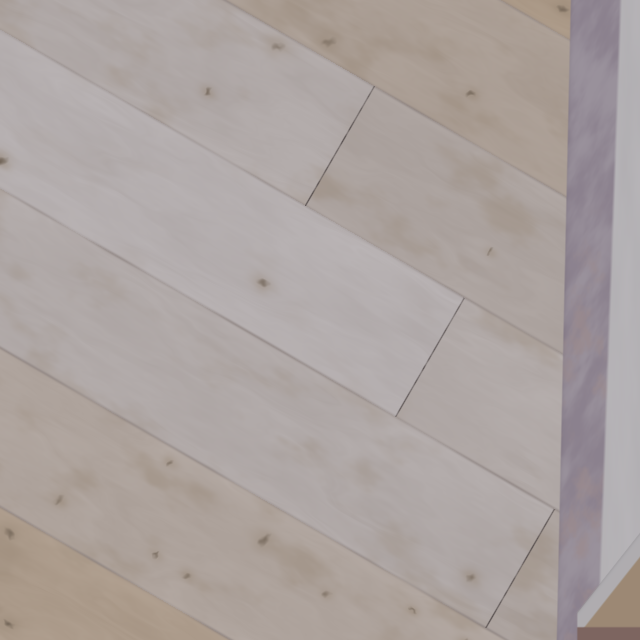
Give the GLSL for this texture, as a WebGL 2 fragment shader.

```glsl
#version 300 es
precision highp float;
// Pale diagonal wooden planks with knots, beside a mauve border strip and a boxed corner.

#define ANGLE 0.5236          // plank slope, radians
#define PLANK_WIDTH 0.2153
#define PLANK_LENGTH 1.5
#define ROW_OFFSET 0.0397     // first seam, across the planks
#define JOINT_START 0.861     // end joint of row zero
#define JOINT_STAGGER 0.287   // joint shift per row
#define SEAM_WIDTH 0.0024
#define JOINT_WIDTH 0.0009
#define KNOT_SPACING 0.09
#define GRAIN_STRENGTH 0.042

uniform vec2 u_resolution;
out vec4 fragColor;

const vec3 COOL_WOOD = vec3(0.704, 0.680, 0.682);
const vec3 WARM_WOOD = vec3(0.685, 0.615, 0.545);
const vec3 STAIN = vec3(0.585, 0.520, 0.450);
const vec3 KNOT = vec3(0.41, 0.36, 0.31);
const vec3 SEAM = vec3(0.54, 0.50, 0.49);
const vec3 JOINT = vec3(0.29, 0.26, 0.26);
const vec3 MAUVE = vec3(0.545, 0.505, 0.555);
const vec3 LILAC = vec3(0.600, 0.568, 0.608);
const vec3 ROSE = vec3(0.605, 0.540, 0.550);
const vec3 PANEL = vec3(0.705, 0.695, 0.708);
const vec3 TAN = vec3(0.610, 0.535, 0.455);
const vec3 BROWN = vec3(0.490, 0.395, 0.375);

float hash(vec2 p) {
  return fract(sin(dot(p, vec2(127.1, 311.7))) * 43758.5453);
}

float noise(vec2 p) {
  vec2 i = floor(p), f = fract(p);
  f = f * f * (3.0 - 2.0 * f);
  return mix(mix(hash(i), hash(i + vec2(1, 0)), f.x),
             mix(hash(i + vec2(0, 1)), hash(i + vec2(1, 1)), f.x), f.y);
}

float fbm(vec2 p) {
  float sum = 0.0, amp = 0.5;
  for (int i = 0; i < 4; i++) {
    sum += amp * noise(p);
    p = p * 2.03 + 17.3;
    amp *= 0.5;
  }
  return sum;
}

float cover(float d, float px) { return smoothstep(-px, px, d); }

// Knots of one plank: x = soft halo, y = dark core
vec2 knots(vec2 pos, vec2 id, float chance) {
  vec2 result = vec2(0.0);
  float cell = floor(pos.x / KNOT_SPACING);
  for (int i = -1; i <= 1; i++) {
    for (int lane = 0; lane < 2; lane++) {
      vec2 seed = vec2(cell + float(i), float(lane)) + id * vec2(31.0, 57.0);
      float present = step(hash(seed + 3.7), chance);
      vec2 centre = vec2(cell + float(i) + hash(seed + 8.1), 0.0) * KNOT_SPACING;
      centre.y = (float(lane) + 0.2 + 0.6 * hash(seed + 5.3)) * 0.5 * PLANK_WIDTH;
      vec2 d = pos - centre;
      float size = mix(0.45, 1.0, hash(seed + 1.9));
      float halo = exp(-dot(d * vec2(42, 60), d * vec2(42, 60)) / (size * size));
      float turn = 2.4 * hash(seed + 6.4) - 1.6;
      d = mat2(cos(turn), -sin(turn), sin(turn), cos(turn)) * d;
      d += 0.006 * (vec2(noise(pos * 150.0), noise(pos * 150.0 + 40.0)) - 0.5);
      float core = 1.0 - smoothstep(0.0, 1.3, length(d / vec2(0.013, 0.007)) / size);
      result = max(result, present * vec2(halo, core * mix(0.5, 1.0, hash(seed + 9.2))));
    }
  }
  return result;
}

vec3 planks(vec2 p, float px) {
  // Plank coordinates: x along the grain, y across it
  vec2 g = vec2(dot(p, vec2(cos(ANGLE), sin(ANGLE))), dot(p, vec2(-sin(ANGLE), cos(ANGLE))));
  float row = floor((g.y - ROW_OFFSET) / PLANK_WIDTH);
  float across = g.y - ROW_OFFSET - row * PLANK_WIDTH;
  float run = g.x - JOINT_START - JOINT_STAGGER * row;
  vec2 id = vec2(row, floor(run / PLANK_LENGTH));
  float along = run - id.y * PLANK_LENGTH;

  // Tone of each plank: the middle row is lightest, outer rows are warmer
  float warmth = min(0.1 * row * row + 0.14 * step(0.0, run), 1.0);
  vec3 color = mix(COOL_WOOD, WARM_WOOD, warmth) - 0.014 * step(0.5, abs(row));
  color -= 0.012 * step(0.0, run);

  // Wavy grain, fine fibres and brownish stains
  vec2 q = g + id * 7.31;
  float waves = fbm(vec2(q.x * 4.0, q.y * 16.0));
  float grain = fbm(vec2(q.x * 9.0 + waves, q.y * 45.0 + 11.0 * waves)) - 0.47;
  float fibre = noise(vec2(q.x * 40.0, q.y * 200.0)) - 0.5;
  color += GRAIN_STRENGTH * (grain + 0.15 * fibre + 0.7 * (waves - 0.47)) * vec3(0.9, 1.0, 1.1);
  float stain = smoothstep(0.48, 0.78, fbm(q * vec2(11.0, 19.0) + 4.0));
  color = mix(color, STAIN, stain * (0.08 + 0.65 * sqrt(warmth) * (1.0 - 0.7 * warmth)));

  vec2 knot = knots(vec2(along, across), id, 0.15 + 0.3 * warmth);
  color = mix(color, STAIN, 0.4 * knot.x * (0.5 + noise(q * vec2(50.0, 90.0))));
  color = mix(color, KNOT, 0.85 * knot.y);

  // Soft, uneven seams with a pale bevel, then thin broken end joints
  float seam = min(across, PLANK_WIDTH - across);
  float joint = min(along, PLANK_LENGTH - along);
  float seamFade = mix(0.2, 0.65, noise(vec2(g.x * 14.0, floor(g.y / PLANK_WIDTH + 0.3) * 5.0)));
  float jointFade = mix(0.45, 0.95, noise(vec2(g.y * 120.0, row * 3.0)));
  color += 0.012 * exp(-seam / 0.02);
  color = mix(color, SEAM, seamFade * exp(-seam * seam / (SEAM_WIDTH * SEAM_WIDTH)));
  return mix(color, JOINT, jointFade * (1.0 - cover(joint - JOINT_WIDTH, 1.2 * px)));
}

void main() {
  vec2 p = gl_FragCoord.xy / u_resolution.y;
  p.y = 1.0 - p.y;                       // measure downwards from the top
  float px = 0.8 / u_resolution.y;
  vec3 color = planks(p, px);

  // Mauve strip with slanted streaks and rosy wear
  float strip = p.x - 0.892 + 0.022 * p.y;
  float streak = fbm(vec2(p.x * 40.0 + p.y * 20.0, p.y * 12.0 - p.x * 8.0));
  vec3 border = mix(MAUVE, LILAC, smoothstep(0.25, 0.75, streak));
  float wear = smoothstep(0.45, 0.75, fbm(p * vec2(45.0, 28.0)));
  border = mix(border, ROSE, wear * smoothstep(0.3, 0.45, p.y) * 0.7);
  border -= 0.04 * exp(-abs(strip) / 0.003);
  color = mix(color, border, cover(strip, 1.5 * px));

  // Pale panel on the far side
  vec3 panel = PANEL + 0.03 * (fbm(p * vec2(50.0, 7.0)) - 0.47);
  color = mix(color, panel, cover(p.x - 0.970 + 0.036 * p.y, 2.5 * px));

  // Boxed corner: pale lip, tan face, brown underside
  float corner = dot(p - vec2(1.0, 0.833), vec2(0.785, 0.62));
  vec3 box = mix(PANEL - 0.02, TAN, cover(corner - 0.023, 1.5 * px));
  box = mix(box, BROWN, cover(p.y - 0.98, 1.5 * px));
  box -= 0.09 * exp(-abs(corner) / 0.0015);
  color = mix(color, box, cover(min(corner, p.x - 0.902), 1.5 * px));

  fragColor = vec4(color, 1.0);
}
```
